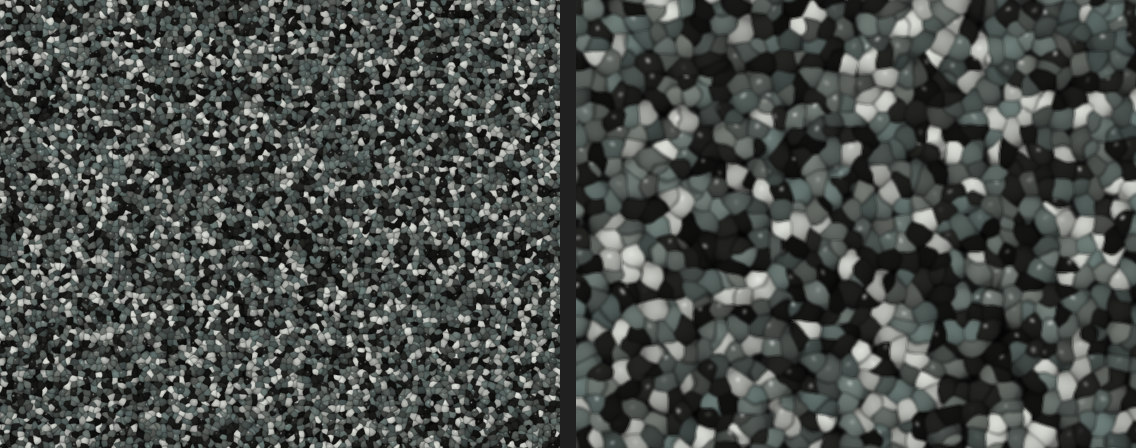
Left, the full canvas; right, a detail of the centre.
Reproduce this texture procedurally as a Shadertoy shader.

```glsl
// Draws a dense bed of small rounded stone grains in black, slate grey and off-white.

#define GRAIN_ROWS 75.0     // grains along the canvas height
#define GRAIN_RADIUS 0.76   // in grain cells
#define STRETCH 0.24        // how oval the grains are
#define ROUGHNESS 0.22      // bending of the outlines
#define LIGHT_SHARE 0.19
#define BLACK_SHARE 0.29
#define CLUMPING 0.16       // uneven mixing of the kinds
#define SOFTNESS 0.0030     // filter width in canvas heights
#define GLINT 0.50
#define LIGHT_COLOR vec3(0.79, 0.80, 0.775)
#define SLATE_COLOR vec3(0.365, 0.390, 0.378)
#define BLACK_COLOR vec3(0.095, 0.097, 0.088)

const int SAMPLES = 3;

vec2 hash2(vec2 p) {
    vec3 q = fract(p.xyx * vec3(0.1031, 0.1030, 0.0973));
    q += dot(q, q.yzx + 33.33);
    return fract((q.xx + q.yz) * q.zy);
}

float gradientDot(vec2 corner, vec2 offset) {
    return dot(hash2(corner) * 2.0 - 1.0, offset);
}

float gradientNoise(vec2 p) {
    vec2 i = floor(p), f = p - i;
    vec2 u = f * f * (3.0 - 2.0 * f);
    vec2 e = vec2(0.0, 1.0);
    float low = mix(gradientDot(i, f), gradientDot(i + e.yx, f - e.yx), u.x);
    float high = mix(gradientDot(i + e.xy, f - e.xy), gradientDot(i + e.yy, f - e.yy), u.x);
    return mix(low, high, u.y);
}

// Stone colour, picked by kind with a small spread inside each kind
vec3 grainColor(vec2 id) {
    vec2 pick = hash2(id + 171.0);
    float kind = pick.x + CLUMPING * gradientNoise(id * 0.19 + 40.0);
    if (kind < BLACK_SHARE) return BLACK_COLOR * mix(0.6, 1.5, pick.y);
    if (kind > 1.0 - LIGHT_SHARE) return LIGHT_COLOR * mix(0.78, 1.08, pick.y);
    vec3 tint = mix(vec3(1.03, 1.0, 0.98), vec3(0.93, 1.01, 1.01), hash2(id + 59.0).x);
    return SLATE_COLOR * tint * mix(0.68, 1.24, pick.y);
}

vec3 grainBed(vec2 p) {
    p += ROUGHNESS * vec2(gradientNoise(p * 1.4), gradientNoise(p * 1.4 + 87.0));
    vec2 cell = floor(p);
    float top = -9.0, next = -9.0;
    vec2 topId = cell, topOffset = vec2(0.0);

    // Find the highest dome and the one just below it
    for (int y = -1; y <= 1; y++)
    for (int x = -1; x <= 1; x++) {
        vec2 id = cell + vec2(x, y);
        vec2 offset = p - id - mix(vec2(0.08), vec2(0.92), hash2(id));
        vec2 shape = hash2(id + 23.0);
        float angle = 6.2832 * shape.x;
        vec2 axis = vec2(cos(angle), sin(angle));
        vec2 local = vec2(dot(offset, axis), dot(offset, vec2(-axis.y, axis.x)));
        local *= vec2(1.0 - STRETCH, 1.0 + STRETCH) / GRAIN_RADIUS;
        float height = 1.0 - dot(local, local) + 0.45 * shape.y;
        if (height > top) {
            next = top;
            top = height;
            topId = id;
            topOffset = offset / GRAIN_RADIUS;
        } else {
            next = max(next, height);
        }
    }

    // Rounded shading, dark joints and open gaps
    float dome = clamp(1.0 - dot(topOffset, topOffset), 0.0, 1.0);
    float shade = mix(0.64, 1.0, sqrt(dome)) + 0.10 * dot(topOffset, vec2(-0.5, 0.85));
    shade *= mix(0.66, 1.0, smoothstep(0.0, 0.30, top - next));
    shade *= mix(0.30, 1.0, smoothstep(-0.05, 0.35, top));
    vec3 color = grainColor(topId) * shade;

    // Small wet glints on some of the stones
    vec2 spark = hash2(topId + 311.0);
    float spot = length(topOffset - vec2(-0.18, 0.24) - 0.2 * (spark - 0.5));
    float glint = smoothstep(0.26, 0.08, spot) * step(0.68, spark.x) * spark.y;
    return color + GLINT * glint * (1.0 - color);
}

void mainImage(out vec4 fragColor, in vec2 fragCoord) {
    vec2 uv = fragCoord / iResolution.y;
    float width = max(SOFTNESS, 1.0 / iResolution.y);
    vec3 sum = vec3(0.0);

    // Average a small grid of samples to smooth the edges
    for (int j = 0; j < SAMPLES; j++)
    for (int i = 0; i < SAMPLES; i++) {
        vec2 shift = (vec2(i, j) + 0.5) / float(SAMPLES) - 0.5;
        sum += grainBed((uv + shift * width) * GRAIN_ROWS + 7.0);
    }
    fragColor = vec4(sum / float(SAMPLES * SAMPLES), 1.0);
}
```
